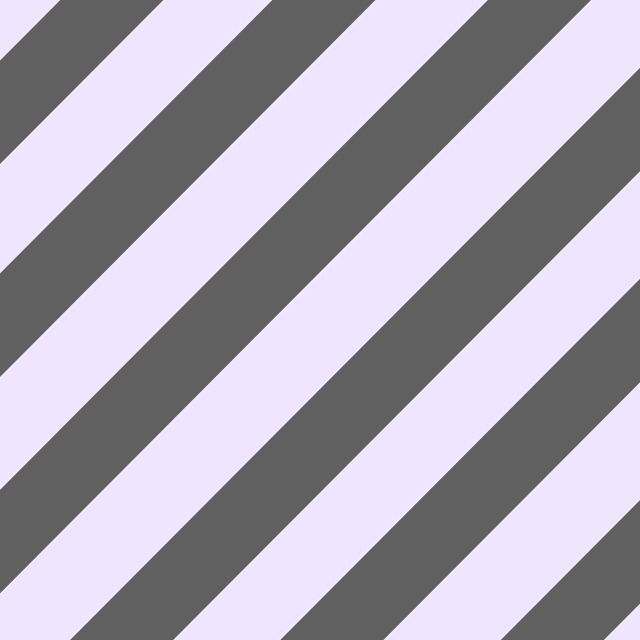
Give the GLSL for this pattern, as a three.js fragment shader.

```glsl
// Broad grey diagonal stripes on pale lavender, with fine bright edges.
varying vec2 vUv;

const vec3 LAVENDER = vec3(0.937, 0.898, 1.0);
const vec3 GREY = vec3(0.378);
const vec3 RIM_LIGHT = vec3(0.99, 0.955, 1.0);

// Positions run along x from the upper left corner, in canvas widths.
const float FIRST_CENTRE = 0.1751;
const float SPACING = 0.3375;
const float HALF_WIDTH = 0.0808;
const float TILT = 0.002;         // slight deviation from 45 degrees
const float RIM_WIDTH = 0.0016;
const float SOFTNESS = 0.0011;

// Small uneven offsets of the first and last three stripes.
const vec3 UPPER_SHIFT = vec3(0.0, -0.0055, -0.0055);
const vec3 LOWER_SHIFT = vec3(0.0008, -0.0076, 0.0);

// Signed perpendicular distance to a stripe, negative inside.
float stripeDistance(float across, float index, float shift) {
  float centre = FIRST_CENTRE + index * SPACING + shift;
  return (abs(across - centre) - HALF_WIDTH) * inversesqrt(2.0);
}

// Smooth coverage of the region where the distance is negative.
float coverage(float dist) {
  return 1.0 - smoothstep(-SOFTNESS, SOFTNESS, dist);
}

void main() {
  vec2 p = vec2(vUv.x, 1.0 - vUv.y);
  float across = p.x + p.y + TILT * (p.x - p.y);

  // Nearest of the six stripes
  float dist = 10.0;
  for (int i = 0; i < 3; i++) {
    float index = float(i);
    dist = min(dist, stripeDistance(across, index, UPPER_SHIFT[i]));
    dist = min(dist, stripeDistance(across, index + 3.0, LOWER_SHIFT[i]));
  }

  // Background, bright rim, then stripe
  vec3 color = mix(LAVENDER, RIM_LIGHT, coverage(dist - RIM_WIDTH));
  color = mix(color, GREY, coverage(dist));
  gl_FragColor = vec4(color, 1.0);
}
```
